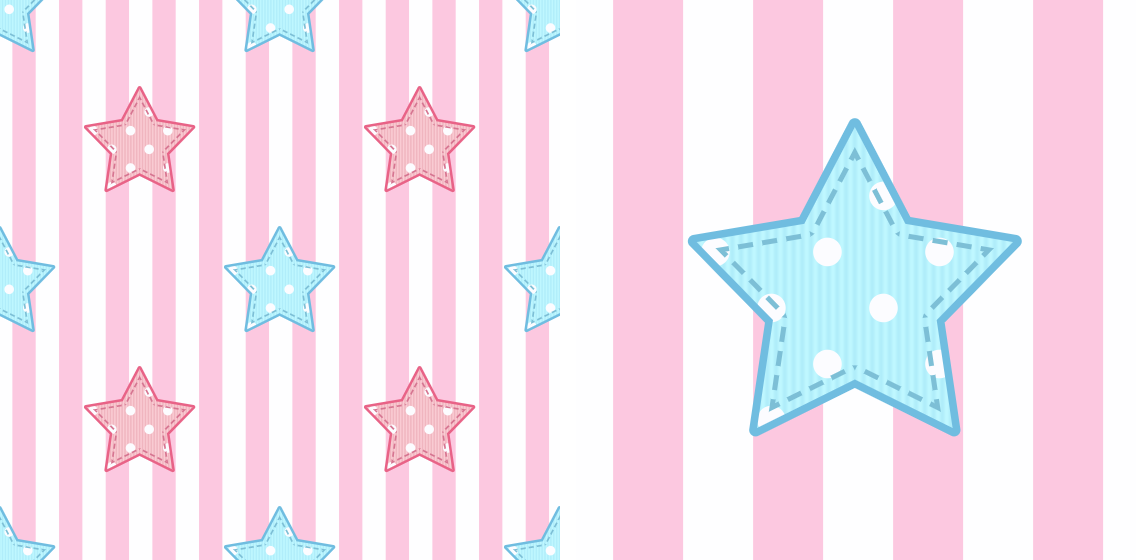
Left: the whole. Right: its middle third, enlarged.
Write a Shadertoy shader that draws this pattern.

```glsl
// Patchwork stars with dashed stitching, staggered over vertical candy stripes.
#define REPEATS 2.0        // star pairs across and down
#define STRIPES 12.0       // stripe pairs across
#define STRIPE_SHIFT 0.515 // centre of a pink stripe within its period
#define STAR_TIP 0.1005    // radius of the tips before rounding
#define STAR_NOTCH 0.052   // radius of the inner corners before rounding
#define ROUNDING 0.0038
#define OUTLINE 0.0045
#define STITCH_INSET 0.0115
#define STITCH_PERIOD 0.0145
#define DOT_GRID 0.0667
#define DOT_RADIUS 0.0085
#define RIBS 192.0         // fine fabric ribs per canvas width

const float SECTOR = 6.2831853 / 5.0;

// 1 inside (d < 0), 0 outside, softened over one pixel
float coverage(float d, float px) {
    return clamp(0.5 - d / px, 0.0, 1.0);
}

// x: signed distance to a rounded star, y: position along the edge from its notch
vec2 starEdge(vec2 p) {
    float angle = abs(mod(atan(p.x, p.y) + 0.5 * SECTOR, SECTOR) - 0.5 * SECTOR);
    vec2 tip = vec2(0.0, STAR_TIP);
    vec2 notch = STAR_NOTCH * vec2(sin(0.5 * SECTOR), cos(0.5 * SECTOR));
    vec2 edge = tip - notch;
    float len = length(edge);
    vec2 dir = edge / len;
    vec2 q = length(p) * vec2(sin(angle), cos(angle)) - notch;
    float along = dot(q, dir);
    float d = length(q - dir * clamp(along, 0.0, len));
    float side = q.x * dir.y - q.y * dir.x;
    return vec2((side < 0.0 ? -d : d) - ROUNDING, along);
}

// Distance to a checkerboard arrangement of polka dots
float polkaDots(vec2 p) {
    vec2 a = (fract(p / DOT_GRID + 0.5) - 0.5) * DOT_GRID;
    vec2 b = (fract(p / DOT_GRID) - 0.5) * DOT_GRID;
    return min(length(a), length(b)) - DOT_RADIUS;
}

vec3 drawStar(vec3 base, vec2 p, vec3 fill, vec3 rib, vec3 thread, vec3 border, float px) {
    vec2 star = starEdge(p);

    // Ribbed cloth with polka dots; ribs fade when too fine to resolve
    float ribFade = 1.0 - smoothstep(0.4, 0.6, RIBS * px);
    float ribs = (0.5 + 0.5 * cos(6.2831853 * RIBS * p.x)) * ribFade;
    vec3 cloth = mix(fill, rib, ribs);
    float dots = coverage(polkaDots(p - vec2(-0.0163, 0.0247)), px);
    cloth = mix(cloth, vec3(0.99, 0.99, 1.0), dots);

    // Dashed seam following the edge
    float dash = (abs(fract(star.y / STITCH_PERIOD) - 0.5) - 0.31) * STITCH_PERIOD;
    float seam = abs(star.x + STITCH_INSET) - 0.0015;
    cloth = mix(cloth, thread, coverage(max(seam, dash), px));

    // Solid outline
    cloth = mix(cloth, border, coverage(-star.x - OUTLINE, px));
    return mix(base, cloth, coverage(star.x, px));
}

void mainImage(out vec4 fragColor, in vec2 fragCoord) {
    vec2 uv = fragCoord / iResolution.xy;
    float px = 1.0 / min(iResolution.x, iResolution.y);

    // Striped ground
    float stripe = abs(fract(uv.x * STRIPES - STRIPE_SHIFT + 0.5) - 0.5) - 0.25;
    vec3 color = mix(vec3(0.995, 0.995, 1.0), vec3(0.99, 0.785, 0.88),
                     coverage(stripe / STRIPES, px));

    // Pink stars, then blue stars shifted by half a cell
    float cell = 1.0 / REPEATS;
    for (int i = 0; i < 2; i++) {
        bool blue = i == 1;
        vec2 centre = vec2(0.2493, 0.242) + 0.5 * cell * float(i);
        vec2 p = (fract((uv - centre) / cell + 0.5) - 0.5) * cell;
        vec3 fill = blue ? vec3(0.75, 0.97, 1.0) : vec3(0.98, 0.80, 0.83);
        vec3 rib = blue ? vec3(0.69, 0.93, 0.98) : vec3(0.94, 0.71, 0.75);
        vec3 thread = blue ? vec3(0.49, 0.75, 0.84) : vec3(0.84, 0.46, 0.57);
        vec3 border = blue ? vec3(0.44, 0.74, 0.88) : vec3(0.91, 0.39, 0.53);
        color = drawStar(color, p, fill, rib, thread, border, px);
    }
    fragColor = vec4(color, 1.0);
}
```
